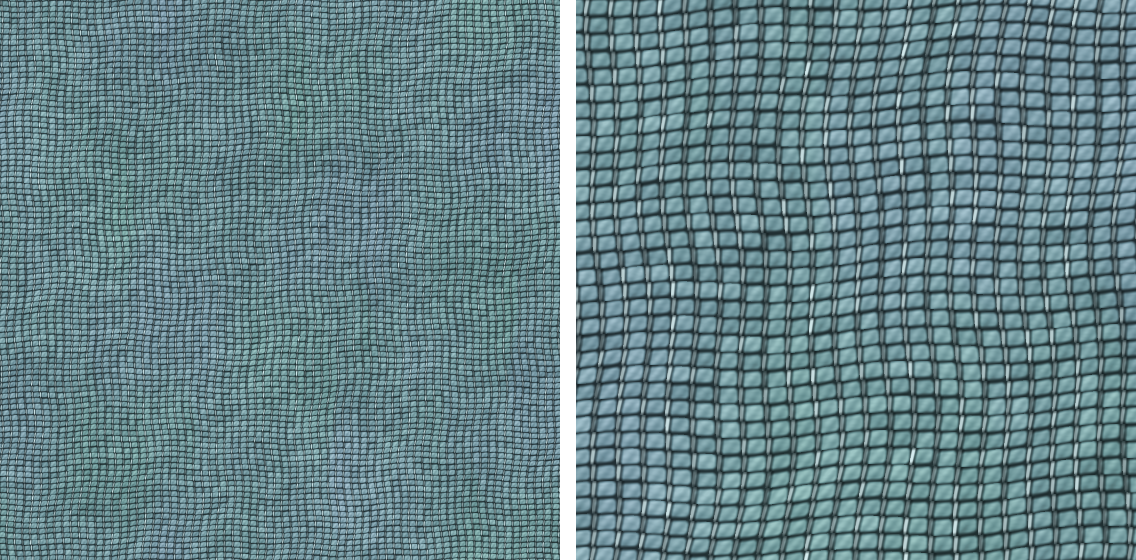
Left, the full canvas; right, a detail of the centre.
Give the GLSL for this texture, as a WebGL 2 fragment shader.

```glsl
#version 300 es
precision highp float;
// Teal woven cloth: plump twisted stitches in rows, crossed by fine pale upright threads.

uniform vec2 u_resolution;
out vec4 fragColor;

const float TAU = 6.2831853;
const vec2 STITCHES = vec2(70.0, 100.0);   // columns, rows
const vec3 GAP_COLOR = vec3(0.07, 0.11, 0.12);
const vec3 YARN_COLOR = vec3(0.41, 0.56, 0.59);
const vec3 LIGHT_COLOR = vec3(0.63, 0.77, 0.79);
const vec3 THREAD_COLOR = vec3(0.84, 0.93, 0.94);

vec2 hash2(vec2 p) {
  vec3 q = fract(p.xyx * vec3(0.1031, 0.1030, 0.0973));
  q += dot(q, q.yzx + 33.33);
  return fract((q.xx + q.yz) * q.zy);
}

// Distance to the nearest scattered point, wrapping at the period
float cellular(vec2 p, vec2 period) {
  vec2 cell = floor(p);
  float nearest = 2.0;
  for (int y = -1; y <= 1; y++) {
    for (int x = -1; x <= 1; x++) {
      vec2 neighbor = cell + vec2(x, y);
      vec2 point = neighbor + hash2(mod(neighbor, period));
      nearest = min(nearest, distance(p, point));
    }
  }
  return nearest;
}

// Layered sines with whole frequencies, stretched along the rows
float clouds(vec2 uv, float seed) {
  float sum = 0.0;
  float bend = 0.0;
  for (int i = 1; i <= 6; i++) {
    float n = float(i);
    vec2 freq = vec2(mod(n * 2.0 + seed, 5.0) - 2.0, n * 2.0 - 1.0);
    bend = sin(TAU * dot(freq, uv) + n * 2.4 + seed + bend * 1.5);
    sum += bend / sqrt(n);
  }
  return sum / 3.0;
}

// Gentle drift of the columns and rows, in stitches
vec2 weaveDrift(vec2 uv) {
  float columns = sin(TAU * (3.0 * uv.y + uv.x)) + 0.6 * sin(TAU * (8.0 * uv.y - 3.0 * uv.x));
  float rows = sin(TAU * (2.0 * uv.x + uv.y)) + 0.7 * sin(TAU * (7.0 * uv.x - 2.0 * uv.y));
  return vec2(0.22 * columns, 0.26 * rows);
}

float roundedBox(vec2 p, vec2 halfSize, float radius) {
  vec2 q = abs(p) - halfSize + radius;
  return length(max(q, 0.0)) + min(max(q.x, q.y), 0.0) - radius;
}

// Brightness of one stitch: rounded body with slanting plies
float stitchTone(vec2 p, vec2 rnd) {
  p.y -= 0.10 * p.x + 0.10 * (rnd.x - 0.5);
  float edge = roundedBox(p, vec2(0.60, 0.41 + 0.06 * rnd.y), 0.26);
  float body = 1.0 - smoothstep(-0.15, 0.10, edge);
  float ply = 0.5 + 0.5 * cos(TAU * (1.25 * p.x - 0.95 * p.y + 0.5 * rnd.x));
  float dome = 0.65 + 0.17 * ply + 0.20 * p.y + 0.14 * (rnd.y - 0.5);
  return mix(0.10, dome, body);
}

// Coverage of an upright line leaning slightly to the right
float leaningLine(vec2 f, float center, float halfWidth, float softness) {
  float d = abs(f.x - center - 0.10 * (f.y - 0.5));
  return 1.0 - smoothstep(halfWidth - softness, halfWidth + softness, d);
}

vec3 yarnRamp(float tone) {
  vec3 lower = mix(GAP_COLOR, YARN_COLOR, clamp(tone / 0.6, 0.0, 1.0));
  return mix(lower, LIGHT_COLOR, clamp((tone - 0.6) / 0.4, 0.0, 1.0));
}

vec3 cloth(vec2 uv) {
  vec2 grid = uv * STITCHES + weaveDrift(uv);
  vec2 id = mod(floor(grid), STITCHES);
  vec2 f = fract(grid);
  vec2 rnd = hash2(id + 7.0);
  vec2 rowRnd = hash2(vec2(id.y, 191.0));
  vec2 columnRnd = hash2(vec2(id.x, 317.0));

  // Stitch body, then dye streaks and fibre grain
  vec2 local = (f - vec2(0.55, 0.5)) * vec2(STITCHES.y / STITCHES.x, 1.0);
  float tone = stitchTone(local, rnd);
  float streak = sin(TAU * (uv.x * floor(1.0 + 4.0 * rowRnd.x) + rowRnd.y));
  float dye = clouds(uv, 1.0);
  float grain = cellular(grid * vec2(2.0, 3.0), STITCHES * vec2(2.0, 3.0));
  tone *= 1.0 + 0.09 * dye + 0.05 * streak + 0.20 * (0.5 - grain);

  // Shadow beside the upright thread
  tone *= 1.0 - 0.55 * leaningLine(f, 0.20, 0.07, 0.06);
  vec3 color = yarnRamp(tone);
  color *= 1.0 + vec3(0.03, -0.015, 0.035) * clouds(uv.yx, 3.0);

  // Pale thread, dipping under the weave between rows
  float rise = smoothstep(0.0, 0.25, f.y) * (1.0 - smoothstep(0.80, 1.0, f.y));
  float strength = (0.35 + 0.65 * rnd.x) * (0.65 + 0.35 * columnRnd.x);
  float thread = leaningLine(f, 0.08, 0.075, 0.04) * mix(0.35, 1.0, rise) * strength;
  return mix(color, THREAD_COLOR, thread);
}

void main() {
  // Four samples per pixel smooth the fine edges
  vec3 color = vec3(0.0);
  for (int i = 0; i < 4; i++) {
    vec2 offset = vec2(i % 2, i / 2) * 0.5 - 0.25;
    color += cloth((gl_FragCoord.xy + offset) / u_resolution);
  }
  fragColor = vec4(color / 4.0, 1.0);
}
```
